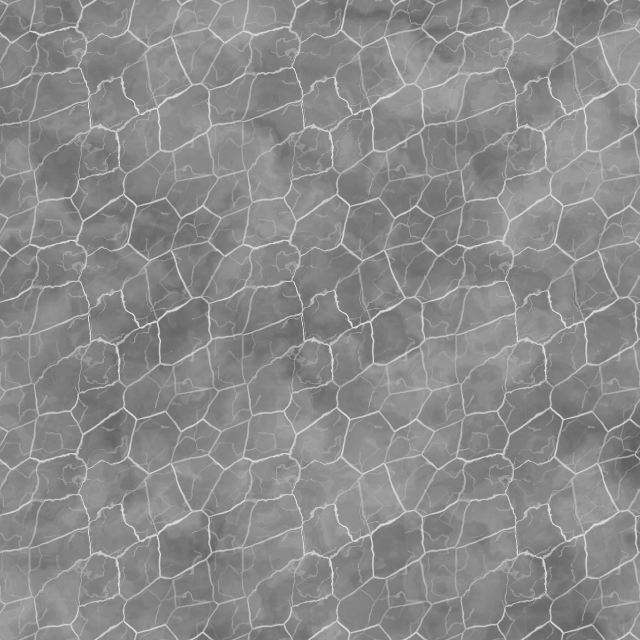
This texture is drawn by a Shadertoy shader. Its source:

```glsl
const float TILES = 3.0;            // vein pattern repeats per canvas
const float MAIN_CELLS = 5.0;       // cells per repeat
const float FINE_CELLS = 10.0;
const float MAIN_WIDTH = 0.0046;    // half widths, in repeats
const float FINE_WIDTH = 0.0032;
const float STRETCH = 1.45;         // cell elongation along GRAIN
const vec2 GRAIN = vec2(0.66, 0.75);
const float JITTER = 0.86;
const float WIGGLE = 0.10;
const float NO_REPEAT = 512.0;
const float BASE_GRAY = 0.513;
const float VEIN_GRAY = 0.88;
const float FINE_GRAY = 0.72;
const float CLOUD_CONTRAST = 0.20;
const float SWIRL_CONTRAST = 0.25;
const float CREASE_CONTRAST = 0.022;

float hash(vec2 p) {
    return fract(sin(dot(p, vec2(127.1, 311.7))) * 43758.5453);
}

vec2 hash2(vec2 p) {
    return vec2(hash(p), hash(p + 37.3));
}

float noise(vec2 p, float period) {
    vec2 i = floor(p), f = fract(p);
    f = f * f * (3.0 - 2.0 * f);
    vec2 a = mod(i, period), b = mod(i + 1.0, period);
    return mix(mix(hash(a), hash(vec2(b.x, a.y)), f.x),
               mix(hash(vec2(a.x, b.y)), hash(b), f.x), f.y);
}

float fbm(vec2 p, float period) {
    float sum = 0.0, amp = 0.516;
    for (int i = 0; i < 5; i++) {
        sum += amp * noise(p, period);
        p = p * 2.0 + 16.0;
        period *= 2.0;
        amp *= 0.5;
    }
    return sum;
}

// Rotate into the grain and squash along it
vec2 toGrain(vec2 r) {
    return vec2(dot(r, GRAIN) / STRETCH, dot(r, vec2(-GRAIN.y, GRAIN.x)));
}

vec2 site(vec2 cell, float count, float seed) {
    return cell + 0.5 + JITTER * (hash2(mod(cell, count) + seed) - 0.5);
}

// x: distance to the nearest cell border, y: random strength of that border
vec2 cellBorder(vec2 t, float count, float seed) {
    vec2 p = t * count, home = floor(p), nearest = vec2(0.0), nearCell = home;
    float best = 1e3;
    for (int y = -2; y <= 2; y++)
    for (int x = -2; x <= 2; x++) {
        vec2 cell = home + vec2(x, y);
        vec2 r = toGrain(site(cell, count, seed) - p);
        if (dot(r, r) < best) {
            best = dot(r, r);
            nearest = r;
            nearCell = cell;
        }
    }
    vec2 border = vec2(1e3, 0.0);
    for (int y = -2; y <= 2; y++)
    for (int x = -2; x <= 2; x++) {
        vec2 cell = nearCell + vec2(x, y);
        vec2 r = toGrain(site(cell, count, seed) - p);
        vec2 gap = r - nearest;
        if (dot(gap, gap) > 1e-4) {
            vec2 n = normalize(gap);
            float d = dot(0.5 * (r + nearest), n) / length(n * vec2(1.0 / STRETCH, 1.0));
            if (d < border.x)
                border = vec2(d, hash(mod(cell, count) + mod(nearCell, count) + seed));
        }
    }
    return vec2(border.x / count, border.y);
}

// Thin line that fades instead of aliasing when narrower than a pixel
float line(float d, float width, float pixel) {
    float s = max(width, pixel);
    return width / s * (1.0 - smoothstep(0.0, 1.6 * s, d));
}

float marble(vec2 uv) {
    // Broad patches, leaning down to the right
    vec2 q = vec2(uv.x + 0.5 * uv.y, uv.y * 1.3 - 0.2 * uv.x) * 6.0;
    float cloud = fbm(q + 1.5 * fbm(q + 40.0, NO_REPEAT), NO_REPEAT);
    // Folded swirls with thin contour creases
    vec2 s = uv * 13.0;
    vec2 fold = vec2(fbm(s + 70.0, NO_REPEAT), fbm(s + 110.0, NO_REPEAT));
    float swirl = fbm(s + 4.0 * fold, NO_REPEAT);
    float crease = 1.0 - smoothstep(0.02, 0.16, abs(fract(swirl * 5.0) - 0.5));
    return BASE_GRAY + CLOUD_CONTRAST * (cloud - 0.5) + SWIRL_CONTRAST * (swirl - 0.5)
         + CREASE_CONTRAST * crease * (2.0 * cloud - 0.5);
}

void mainImage(out vec4 fragColor, in vec2 fragCoord) {
    vec2 uv = fragCoord / iResolution.y;
    vec2 t = uv * TILES;
    float pixel = TILES / iResolution.y;

    // Jagged in some regions, nearly straight in others
    float rough = mix(0.3, 1.0, smoothstep(0.35, 0.65, noise(t * 4.0, 4.0)));
    vec2 jag = vec2(fbm(t * 10.0, 10.0), fbm(t * 10.0 + 5.3, 10.0)) - 0.5;
    vec2 warped = t + WIGGLE * rough * jag;

    vec2 mainEdge = cellBorder(warped, MAIN_CELLS, 3.0);
    vec2 fineEdge = cellBorder(warped + 0.6 * WIGGLE * jag, FINE_CELLS, 19.0);
    float patchy = noise(t * 16.0, 16.0);
    float vein = line(mainEdge.x, MAIN_WIDTH * (0.7 + 0.6 * patchy), pixel)
               * mix(0.35, 1.0, mainEdge.y);
    float fine = line(fineEdge.x, FINE_WIDTH, pixel)
               * smoothstep(0.15, 0.9, fineEdge.y) * (0.5 + 0.5 * patchy);

    float gray = mix(marble(uv), FINE_GRAY, fine);
    gray = mix(gray, VEIN_GRAY, vein);
    fragColor = vec4(vec3(gray), 1.0);
}
```
